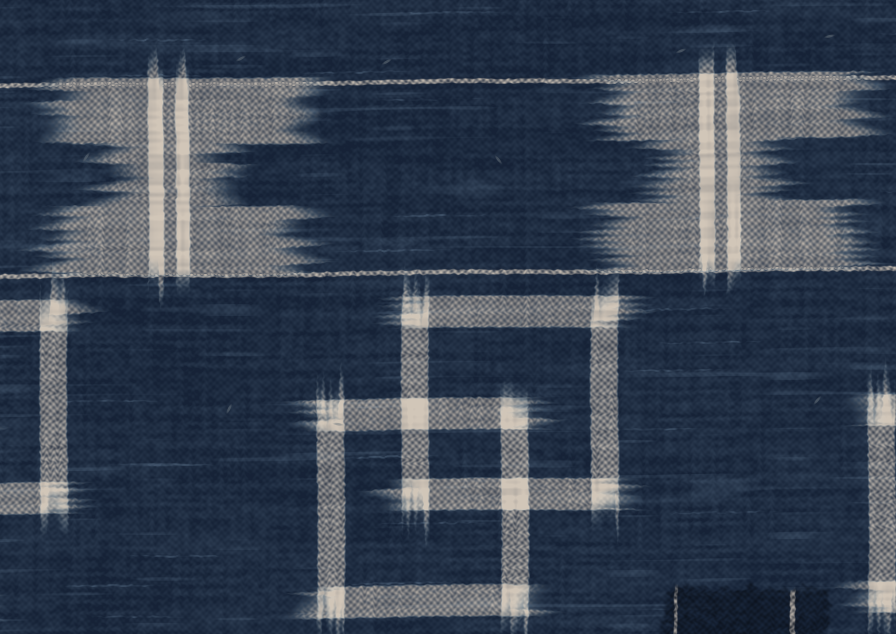
Reproduce this pattern procedurally as a Shadertoy shader.

```glsl
// Indigo ikat cloth: frayed I-shaped bands above pairs of interlocked squares.
// Warp and weft get separate dye masks; a plain weave decides which is on top,
// so one undyed set looks grey and crossings of both look cream.

const float PERIOD = 0.869;   // horizontal repeat, in canvas heights
const float THREAD = 0.0055;  // thread pitch
const vec3 INDIGO = vec3(0.085, 0.135, 0.215);
const vec3 FADED = vec3(0.19, 0.255, 0.34);
const vec3 CREAM = vec3(0.82, 0.775, 0.72);

float hash(vec2 p) {
    p = fract(p * vec2(0.1031, 0.1137));
    p += dot(p, p.yx + 33.33);
    return fract((p.x + p.y) * p.x * 7.13);
}

// Smooth cell noise, -1 to 1
float yarnNoise(vec2 p) {
    vec2 i = floor(p), f = fract(p);
    f = f * f * (3.0 - 2.0 * f);
    float low = mix(hash(i), hash(i + vec2(1.0, 0.0)), f.x);
    float high = mix(hash(i + vec2(0.0, 1.0)), hash(i + 1.0), f.x);
    return 2.0 * mix(low, high, f.y) - 1.0;
}

// Varies from thread to thread, with slow layered sines below
float threadNoise(float t) {
    return 0.85 * yarnNoise(vec2(t, 5.0)) + 0.25 * sin(t * 0.73 + 1.5 * sin(t * 0.31));
}

float band(float d, float halfWidth, float px) {
    return 1.0 - smoothstep(halfWidth - px, halfWidth + px, abs(d));
}

// Resist-dyed bar along x whose threads end at uneven lengths
float dyedBar(vec2 p, vec2 centre, vec2 halfSize, float fray, float px) {
    vec2 d = p - centre;
    float side = d.x < 0.0 ? 17.0 : 0.0;
    float end = halfSize.x + 0.5 * fray * threadNoise(p.y / THREAD + floor(centre.x * 40.0) + side);
    float body = 1.0 - smoothstep(end - 0.5 * fray, end + 0.5 * fray, abs(d.x));
    return body * band(d.y, halfSize.y, 1.3 * px);
}

// Dye of one I motif: x = weft, y = warp
vec2 bandMotif(vec2 p, float x, float px) {
    float weft = dyedBar(p, vec2(x + 0.0225, 0.173), vec2(0.194, 0.052), 0.065, px);
    weft = max(weft, dyedBar(p, vec2(x + 0.009, 0.378), vec2(0.190, 0.055), 0.07, px));
    weft = max(weft, dyedBar(p, vec2(x - 0.005, 0.274), vec2(0.085, 0.055), 0.07, px));
    float warp = dyedBar(p.yx, vec2(0.277, x - 0.022), vec2(0.165, 0.012), 0.05, px);
    warp = max(warp, dyedBar(p.yx, vec2(0.277, x + 0.020), vec2(0.165, 0.0105), 0.05, px));
    return vec2(weft, warp);
}

// Dye of one square outline: x = weft, y = warp
vec2 squareMotif(vec2 p, vec2 centre, vec2 halfSize, float px) {
    vec2 dye = vec2(0.0);
    for (float s = -1.0; s < 2.0; s += 2.0) {
        vec2 c = centre + s * halfSize;
        dye.x = max(dye.x, dyedBar(p, vec2(centre.x, c.y), vec2(halfSize.x + 0.03, 0.025), 0.065, px));
        dye.y = max(dye.y, dyedBar(p.yx, vec2(centre.y, c.x), vec2(halfSize.y + 0.03, 0.0215), 0.065, px));
    }
    return dye;
}

// One randomly placed and turned fleck per chosen cell
float scatter(vec2 p, vec2 cell, vec2 size, float chance, float turn) {
    vec2 id = floor(p / cell);
    float h = hash(id + 3.7);
    vec2 d = p - (id + 0.5 + 0.4 * (vec2(h, hash(id + 19.1)) - 0.5)) * cell;
    float a = turn * h;
    d = mat2(cos(a), -sin(a), sin(a), cos(a)) * d;
    return step(hash(id + 41.3), chance) * (1.0 - smoothstep(0.3, 1.0, length(d / size)));
}

void mainImage(out vec4 fragColor, in vec2 fragCoord) {
    float px = 1.0 / iResolution.y;
    vec2 p = vec2(fragCoord.x, iResolution.y - fragCoord.y) * px;  // y runs down

    // Slightly skewed cloth with uneven threads
    vec2 q = p + vec2(0.001 * sin(p.y * 13.0), 0.009 * (p.x - 0.5) + 0.0012 * sin(p.x * 11.0));
    vec2 t = q / THREAD;
    q += 0.0013 * vec2(yarnNoise(t.yx * vec2(1.0, 0.1)), yarnNoise(t * vec2(0.8, 0.1)));

    // Motifs
    vec2 dye = vec2(0.0);
    for (float i = -1.0; i < 2.0; i++) {
        float x = i * PERIOD;
        dye = max(dye, bandMotif(q, x + 0.268, px));
        dye = max(dye, squareMotif(q, vec2(x + 0.8044, 0.6385), vec2(0.1495, 0.144), px));
        dye = max(dye, squareMotif(q, vec2(x + 0.667, 0.8026), vec2(0.145, 0.1475), px));
    }

    // Plain weave with yarn grain, faded out below pixel size
    float grain = yarnNoise(t * vec2(0.6, 1.0) + 30.0);
    float weftYarn = yarnNoise(t * vec2(0.035, 0.9) + 70.0);
    float warpYarn = yarnNoise(t * vec2(0.9, 0.06) + 110.0);
    float weave = sin(3.14159 * t.x + 1.2 * weftYarn) * sin(3.14159 * t.y + 1.2 * warpYarn);
    weave *= 1.0 - smoothstep(0.5, 1.0, px / THREAD);
    float cover = mix(dye.x, dye.y, 0.5 + 0.22 * weave + 0.06 * grain);
    cover *= 0.97 + 0.09 * weftYarn + 0.09 * warpYarn;
    float lines = max(band(q.y - 0.131, 0.0035, px), band(q.y - 0.432, 0.0035, px));
    cover = max(cover, lines * (0.56 + 0.25 * weave + 0.16 * grain));

    // Faded ground with slub streaks and soft blotches
    float blotch = sin(q.x * 4.3 + 2.0 * sin(q.y * 5.1)) * sin(q.y * 6.7 + sin(q.x * 3.0));
    float shade = 0.3 + 0.22 * weftYarn + 0.13 * warpYarn + 0.2 * grain + 0.07 * blotch + 0.15 * weave;
    shade += 0.5 * smoothstep(0.5, 0.95, yarnNoise(vec2(q.x * 8.0, t.y * 0.7)));
    shade += 0.5 * scatter(q, vec2(0.43, 0.047), vec2(0.1, 0.0025), 0.4, 0.0) * (1.0 + grain);
    vec3 colour = mix(INDIGO, FADED, clamp(shade, 0.0, 1.5));

    // Undyed yarn, with pale blue where the dye seeped in
    colour = mix(colour, CREAM, clamp(cover, 0.0, 1.0));
    vec2 seep = dye * (1.0 - dye);
    colour += vec3(-0.03, 0.05, 0.1) * (seep.x + seep.y);

    // Lint
    float lint = scatter(p, vec2(0.23, 0.19), vec2(0.010, 0.003), 0.3, 3.0);
    colour = mix(colour, vec3(0.42, 0.46, 0.49), 0.5 * lint);

    // Frayed mend at the lower edge
    vec2 e = abs(p - vec2(1.177, 0.99)) - vec2(0.128, 0.062);
    float edge = max(e.x, e.y) + 0.007 * yarnNoise(p * 70.0) + 0.004 * grain;
    float mend = 1.0 - smoothstep(-0.006, 0.006, edge);
    colour = mix(colour, INDIGO * (0.75 + 0.15 * weave + 0.15 * grain), 0.85 * mend);
    float stitch = max(band(q.x - 1.066, 0.0025, px), band(q.x - 1.25, 0.004, px));
    colour = mix(colour, CREAM, mend * stitch * (0.5 + 0.2 * weave + 0.2 * grain));

    fragColor = vec4(colour, 1.0);
}
```
